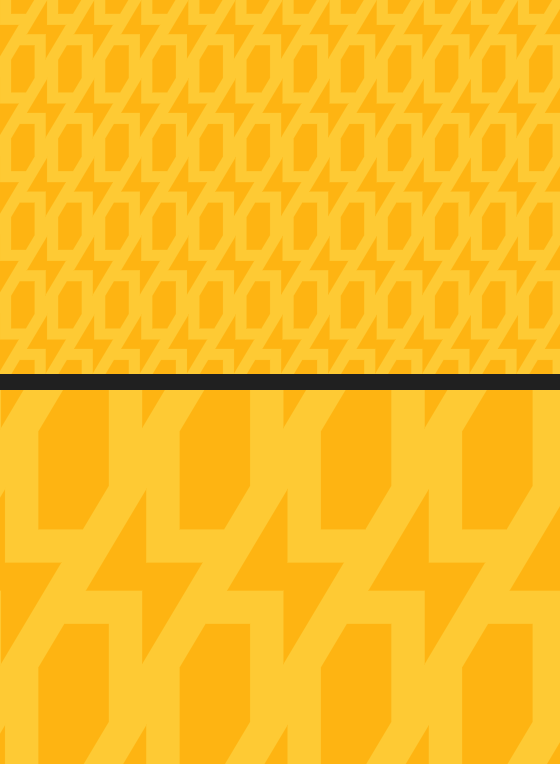
Top: the whole. Bottom: its middle third, enlarged.
This pattern is drawn by a Shadertoy shader. Its source:

```glsl
// Amber lightning bolts alternating with corner-cut hexagons on a yellow ground.

// Lengths are in units of the canvas height.
const vec3 GROUND_COLOR = vec3(0.995, 0.792, 0.204);
const vec3 SHAPE_COLOR = vec3(0.995, 0.706, 0.070);
const vec2 TILE_SIZE = vec2(0.1259, 0.21035);
const vec2 FIRST_HEX_CENTER = vec2(0.0611, 0.6055);
const vec2 HEX_HALF_SIZE = vec2(0.0314, 0.0631);
const float HEX_CUT_OFFSET = 0.0394;   // center to slanted edge
const float BOLT_SPINE = 0.0018;       // center to vertical edge
const float BOLT_BARB = 0.0125;        // center to horizontal edge
const float BOLT_CUT_OFFSET = 0.0383;  // center to slanted edge
const vec2 SLANT_NORMAL = vec2(-0.859, 0.512);  // shared by both shapes

// Position relative to the nearest lattice center.
vec2 repeatTile(vec2 p) {
    return (fract(p / TILE_SIZE + 0.5) - 0.5) * TILE_SIZE;
}

// Upright box with its top-left and bottom-right corners cut off.
float hexagonDistance(vec2 p) {
    vec2 box = abs(p) - HEX_HALF_SIZE;
    float cut = abs(dot(p, SLANT_NORMAL)) - HEX_CUT_OFFSET;
    return max(max(box.x, box.y), cut);
}

// Right triangle forming the upper half of a bolt.
float boltHalfDistance(vec2 p) {
    float legs = max(p.x - BOLT_SPINE, -p.y - BOLT_BARB);
    return max(legs, dot(p, SLANT_NORMAL) - BOLT_CUT_OFFSET);
}

// Two triangles, related by a half turn.
float boltDistance(vec2 p) {
    return min(boltHalfDistance(p), boltHalfDistance(-p));
}

void mainImage(out vec4 fragColor, in vec2 fragCoord) {
    vec2 p = fragCoord / iResolution.y - FIRST_HEX_CENTER;
    float pixel = 1.0 / iResolution.y;

    // Bolts sit half a tile away from the hexagons on both axes.
    float hexagon = hexagonDistance(repeatTile(p));
    float bolt = boltDistance(repeatTile(p - 0.5 * TILE_SIZE));
    float shape = min(hexagon, bolt);

    // Blend over about one pixel for smooth edges.
    float coverage = 1.0 - smoothstep(-0.7 * pixel, 0.7 * pixel, shape);
    fragColor = vec4(mix(GROUND_COLOR, SHAPE_COLOR, coverage), 1.0);
}
```
